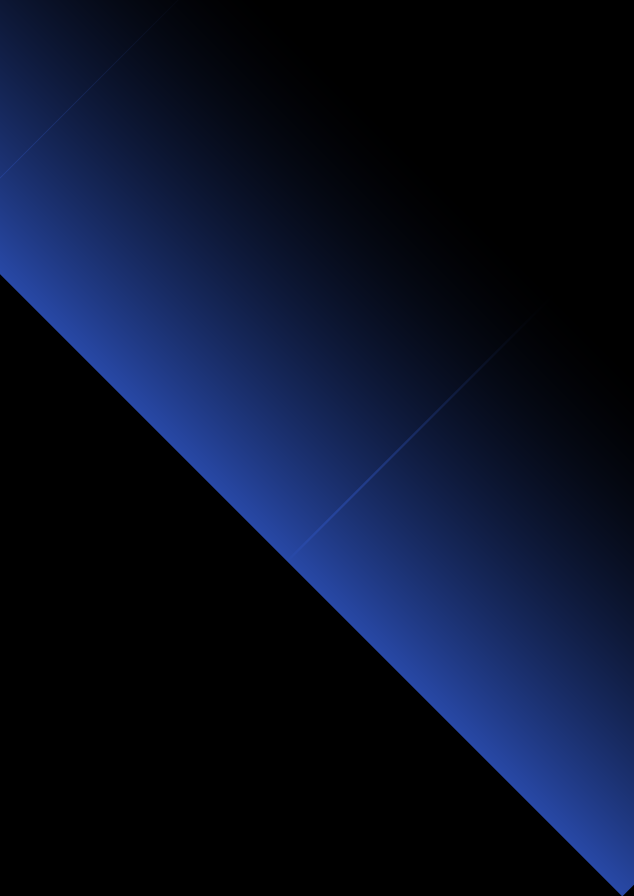
This background is drawn by a WebGL 2 fragment shader. Its source:

```glsl
#version 300 es
precision highp float;

uniform vec2 u_resolution;
out vec4 fragColor;

const vec3 BLACK = vec3(0.0);
const vec3 GLOW_BLUE = vec3(0.158, 0.285, 0.655);

const float EDGE_OFFSET = 0.4907;  // distance of the lit edge from the origin
const float GLOW_DEPTH = 0.427;    // reach of the glow away from that edge
const float PANEL_END = 0.4914;    // where the last panel stops
const float PANEL_LENGTH = 0.529;  // spacing of the seams between panels

// Smooth coverage of the half plane where distance is positive
float halfPlane(float distance, float pixel) {
    return clamp(distance / pixel + 0.5, 0.0, 1.0);
}

// Smooth coverage of a strip centred on zero, also when thinner than a pixel
float strip(float distance, float width, float pixel) {
    return halfPlane(distance + 0.5 * width, pixel)
         - halfPlane(distance - 0.5 * width, pixel);
}

// Opacity that falls from one at the edge to zero at the given depth
float glowFade(float distance, float depth) {
    return pow(clamp(1.0 - distance / depth, 0.0, 1.0), 1.62);
}

// Thin overlaps between neighbouring panels, narrower further along
float seams(float along, float panelLength, float pixel) {
    float index = max(floor(along / panelLength + 0.5), 1.0);
    float width = 0.0026 * pow(0.3, index - 1.0);
    return strip(along - index * panelLength, width, pixel);
}

void main() {
    vec2 point = gl_FragCoord.xy / u_resolution.y;
    float pixel = 1.0 / u_resolution.y;

    // Diagonal axes: across the glow and along its edge
    float across = dot(point, vec2(inversesqrt(2.0))) - EDGE_OFFSET;
    float along = PANEL_END - dot(point, vec2(1.0, -1.0) * inversesqrt(2.0));

    // Two layers of the same glow meet at each seam
    float glow = glowFade(across, GLOW_DEPTH);
    float doubled = 1.0 - (1.0 - glow) * (1.0 - glow);
    float opacity = mix(glow, doubled, seams(along, PANEL_LENGTH, pixel));

    // Cut the glow at its lit edge and at the end of the last panel
    opacity *= halfPlane(across, pixel) * halfPlane(along, pixel);

    fragColor = vec4(mix(BLACK, GLOW_BLUE, opacity), 1.0);
}
```
